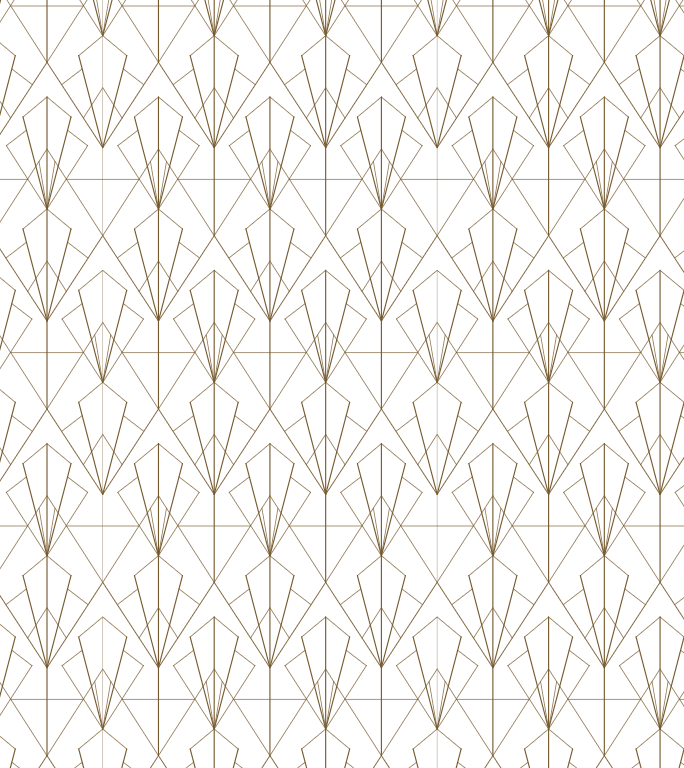
A WebGL 1 fragment shader for this pattern:

```glsl
precision highp float;
uniform vec2 u_resolution;

// Design units: the canvas is VIEW_HEIGHT units tall.
const float VIEW_HEIGHT = 1152.0;
const vec2 ORIGIN = vec2(70.5, 838.5);     // tip of one upper fan
const float HALF_COLUMN = 83.6;            // sideways shift of each row
const float ROW_HEIGHT = 260.0;
const float FAN_HEIGHT = 168.0;
const vec2 SHOULDER = vec2(36.0, 138.0);   // widest point of the kite
const vec2 FIN_TIP = vec2(61.0, 95.0);
const vec2 FIN_ROOT = vec2(31.0, 118.0);
const vec2 DIAMOND_TOP = vec2(0.0, 90.0);
const vec2 DIAMOND_SIDE = vec2(29.0, 44.5);
const vec2 RAY_END = vec2(12.0, 71.0);
const vec2 JUNCTION = vec2(83.6, -40.0);   // where neighbouring lattice lines meet
const float FINE = 1.2;
const float BOLD = 1.7;
const float PALE_EVERY = 6.0;              // one column in six is faint
const float PALE_STRENGTH = 0.5;
const vec3 PAPER = vec3(1.0);
const vec3 INK = vec3(0.46, 0.35, 0.18);

float segmentDistance(vec2 p, vec2 a, vec2 b) {
  vec2 pa = p - a;
  vec2 ba = b - a;
  return length(pa - ba * clamp(dot(pa, ba) / dot(ba, ba), 0.0, 1.0));
}

// Fraction of paper left bare by a line, keeping sub-pixel widths faithful.
float bare(vec2 p, vec2 a, vec2 b, float width, float pixel) {
  float d = segmentDistance(p, a, b);
  float cover = clamp((0.5 * (width + pixel) - d) / pixel, 0.0, 1.0);
  return 1.0 - cover * min(1.0, width / pixel);
}

// Half of a mirrored fan with its tip at zero.
float fan(vec2 p, float stemWidth, float pixel) {
  vec2 tip = vec2(0.0);
  vec2 top = vec2(0.0, FAN_HEIGHT);
  float clear = bare(p, tip, top, stemWidth, pixel);
  clear *= bare(p, top, SHOULDER, FINE, pixel);
  clear *= bare(p, SHOULDER, tip, BOLD, pixel);
  clear *= bare(p, FIN_ROOT, FIN_TIP, FINE, pixel);
  return clear;
}

// One row: an upper fan, a lower fan and the lattice between them.
float motif(vec2 p, float stemWidth, float pixel) {
  vec2 tip = vec2(0.0);
  vec2 lower = p + vec2(0.0, FAN_HEIGHT);
  vec2 junctionAboveLower = JUNCTION + vec2(0.0, FAN_HEIGHT);

  float clear = fan(p, stemWidth, pixel) * fan(lower, stemWidth, pixel);

  // Upper fan edge, inner rays and long diamond line
  clear *= bare(p, tip, FIN_TIP, FINE, pixel);
  clear *= bare(p, tip, RAY_END, FINE, pixel);
  clear *= bare(p, DIAMOND_TOP, JUNCTION, FINE, pixel);

  // Lower fan edge carried up to the lattice, with its small diamond
  clear *= bare(lower, tip, junctionAboveLower, 1.4, pixel);
  clear *= bare(lower, DIAMOND_TOP, DIAMOND_SIDE, FINE, pixel);

  // Cross inside the large lattice diamond
  vec2 crossEnd = vec2(HALF_COLUMN, DIAMOND_SIDE.y);
  vec2 stemTop = vec2(HALF_COLUMN, ROW_HEIGHT - FAN_HEIGHT);
  clear *= bare(p, DIAMOND_SIDE, crossEnd, FINE, pixel);
  clear *= bare(p, stemTop, JUNCTION, stemWidth, pixel);
  return clear;
}

void main() {
  float pixel = VIEW_HEIGHT / u_resolution.y;
  vec2 p = gl_FragCoord.xy * pixel - ORIGIN;

  // Faint stems recur in a fixed column rhythm
  float column = floor(p.x / HALF_COLUMN + 0.5);
  float isPale = 1.0 - step(0.5, abs(mod(column, PALE_EVERY) - 1.0));
  float stemWidth = BOLD * mix(1.0, PALE_STRENGTH, isPale);

  // Each motif is taller than a row, so two rows overlap
  float firstRow = floor((p.y + FAN_HEIGHT + 3.0) / ROW_HEIGHT);
  float clear = 1.0;
  for (int i = 0; i < 2; i++) {
    float row = firstRow - float(i);
    float shifted = p.x + HALF_COLUMN * (1.0 - mod(row, 2.0));
    float mirrored = abs(mod(shifted, 2.0 * HALF_COLUMN) - HALF_COLUMN);
    clear *= motif(vec2(mirrored, p.y - row * ROW_HEIGHT), stemWidth, pixel);
  }

  gl_FragColor = vec4(mix(INK, PAPER, clear), 1.0);
}
```
